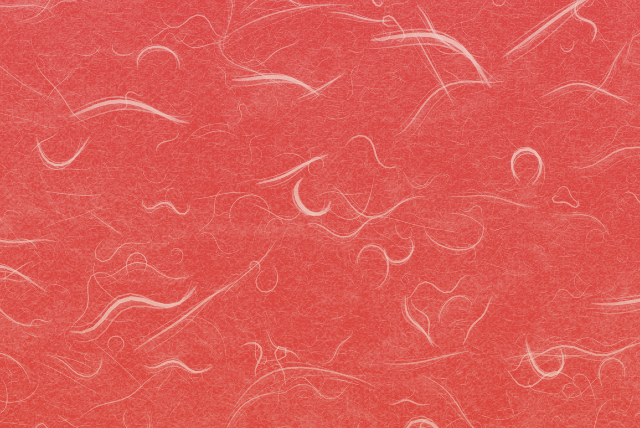
This texture is drawn by a WebGL 1 fragment shader. Its source:

```glsl
precision highp float;

uniform vec2 u_resolution;

const float PI = 3.14159;
const int SEGMENTS = 12;
const vec3 DEEP_RED = vec3(0.857, 0.287, 0.268);
const vec3 PALE_FIBRE = vec3(0.935, 0.82, 0.775);

float hash(vec2 cell, float salt) {
  return fract(sin(dot(cell, vec2(127.1, 311.7)) + salt * 74.7) * 43758.5);
}

float noise(vec2 p, float salt) {
  vec2 i = floor(p);
  vec2 f = fract(p);
  f = f * f * (3.0 - 2.0 * f);
  float low = mix(hash(i, salt), hash(i + vec2(1.0, 0.0), salt), f.x);
  float high = mix(hash(i + vec2(0.0, 1.0), salt), hash(i + 1.0, salt), f.x);
  return mix(low, high, f.y);
}

vec2 direction(float angle) {
  return vec2(cos(angle), sin(angle));
}

// Coverage of one tapered thread whose heading bends along its length
float strand(vec2 p, float heading, float len, float curl, float wave,
             float phase, float halfWidth, float soft) {
  float stepLength = len / float(SEGMENTS);
  vec2 a = -0.5 * len * direction(heading);
  float cover = 0.0;
  for (int i = 0; i < SEGMENTS; i++) {
    float s = (float(i) + 0.5) / float(SEGMENTS);
    float angle = heading + curl * (s - 0.5) + wave * sin((4.0 + phase) * s + phase);
    vec2 along = direction(angle);
    float h = clamp(dot(p - a, along), 0.0, stepLength);
    float t = (float(i) + h / stepLength) / float(SEGMENTS);
    float taper = sqrt(max(sin(PI * t), 0.0));
    float w = halfWidth * mix(0.3, 1.0, taper);
    float d = length(p - a - along * h);
    float ink = 1.0 - smoothstep(w - soft, w + soft, d);
    cover = max(cover, ink * mix(0.4, 1.0, taper));
    a += along * stepLength;
  }
  return cover;
}

// One random thread per cell; fray turns a copy slightly away from its twin
float scatter(vec2 p, float size, float density, float halfWidth,
              float bend, float spread, float fray, float salt, float soft) {
  vec2 home = floor(p / size);
  float cover = 0.0;
  for (int y = -1; y <= 1; y++) {
    for (int x = -1; x <= 1; x++) {
      vec2 cell = home + vec2(float(x), float(y));
      vec2 jitter = vec2(hash(cell, salt), hash(cell, salt + 1.0));
      vec2 local = p - (cell + jitter) * size;
      float len = size * mix(0.55, 1.45, hash(cell, salt + 2.0));
      if (hash(cell, salt + 3.0) > density || length(local) > 0.85 * len) continue;
      float tilt = 2.0 * hash(cell, salt + 4.0) - 1.0;
      float turn = 2.0 * hash(cell, salt + 5.0) - 1.0;
      float heading = spread * tilt * abs(tilt) - 0.05 + fray * 0.14;
      float curl = bend * turn * turn * turn + fray * 0.5;
      float wave = bend * 0.22 * (hash(cell, salt + 6.0) - 0.2);
      float phase = 2.0 * PI * hash(cell, salt + 7.0);
      float weight = hash(cell, salt + 8.0);
      float thread = strand(local, heading, len, curl, wave, phase,
                            halfWidth * mix(0.35, 1.3, weight * weight), soft);
      cover = max(cover, thread * mix(0.55, 1.0, weight));
    }
  }
  return cover;
}

float streaks(vec2 p, float angle, float salt) {
  vec2 along = direction(angle);
  vec2 q = vec2(dot(p, along), dot(p, vec2(-along.y, along.x)));
  return noise(q * vec2(70.0, 330.0), salt);
}

// Mottled pulp: specks, crossing streaks, faint wisps and broad clouds
float pulp(vec2 p) {
  float crossing = max(streaks(p, 0.1, 3.0), max(streaks(p, 0.75, 5.0), streaks(p, -0.6, 7.0)));
  float specks = noise(p * 345.0, 8.0) - 0.5;
  float clouds = noise(p * 4.0, 11.0) + noise(p * 13.0, 13.0) - 1.0;
  float wisps = smoothstep(0.6, 1.0, noise(p * vec2(9.0, 24.0) + 3.0 * clouds, 17.0));
  return 0.07 + 0.26 * (crossing - 0.68) + 0.25 * specks + 0.07 * clouds + 0.08 * wisps;
}

float layOver(float tone, float cover) {
  return tone + (1.0 - tone) * cover;
}

// Bold bundle: hazy edge, frayed companions and a solid core
float bundles(float tone, vec2 p, float size, float width, float salt, float soft) {
  float haze = scatter(p, size, 0.85, width * 1.5, 5.5, 1.2, 0.3, salt, 0.009);
  float frayed = max(scatter(p, size, 0.85, width * 0.4, 5.5, 1.2, 0.9, salt, soft),
                     scatter(p, size, 0.85, width * 0.4, 5.5, 1.2, -0.5, salt, soft));
  float core = scatter(p, size, 0.85, width, 5.5, 1.2, 0.0, salt, soft);
  tone = layOver(tone, 0.2 * haze);
  tone = layOver(tone, 0.48 * frayed);
  return layOver(tone, 0.78 * core);
}

void main() {
  vec2 p = gl_FragCoord.xy / u_resolution.y;
  float soft = max(0.0013, 0.5 / u_resolution.y);
  float tone = max(pulp(p), -0.02);

  // Matted hairs
  tone = layOver(tone, 0.28 * scatter(p, 0.018, 0.95, 0.0006, 1.5, 1.5, 0.0, 21.0, soft));
  tone = layOver(tone, 0.3 * scatter(p + 0.37, 0.03, 0.95, 0.0006, 2.5, 1.4, 0.0, 34.0, soft));

  // Thin and medium threads
  tone = layOver(tone, 0.38 * scatter(p, 0.06, 0.85, 0.0007, 4.5, 1.3, 0.0, 47.0, soft));
  tone = layOver(tone, 0.55 * scatter(p + 0.13, 0.1, 0.75, 0.0011, 6.5, 1.2, 0.0, 52.0, soft));
  tone = layOver(tone, 0.65 * scatter(p + 0.21, 0.16, 0.85, 0.0019, 7.0, 1.1, 0.0, 58.0, soft));

  // Two sizes of bold threads
  tone = bundles(tone, p + 0.07, 0.19, 0.0028, 83.0, soft);
  tone = bundles(tone, p, 0.27, 0.0044, 71.0, soft);

  // Slightly pinker towards the upper edge
  vec3 color = mix(DEEP_RED, PALE_FIBRE, clamp(tone, -0.02, 1.0));
  color.b += 0.03 * (p.y - 0.5);
  gl_FragColor = vec4(color, 1.0);
}
```
